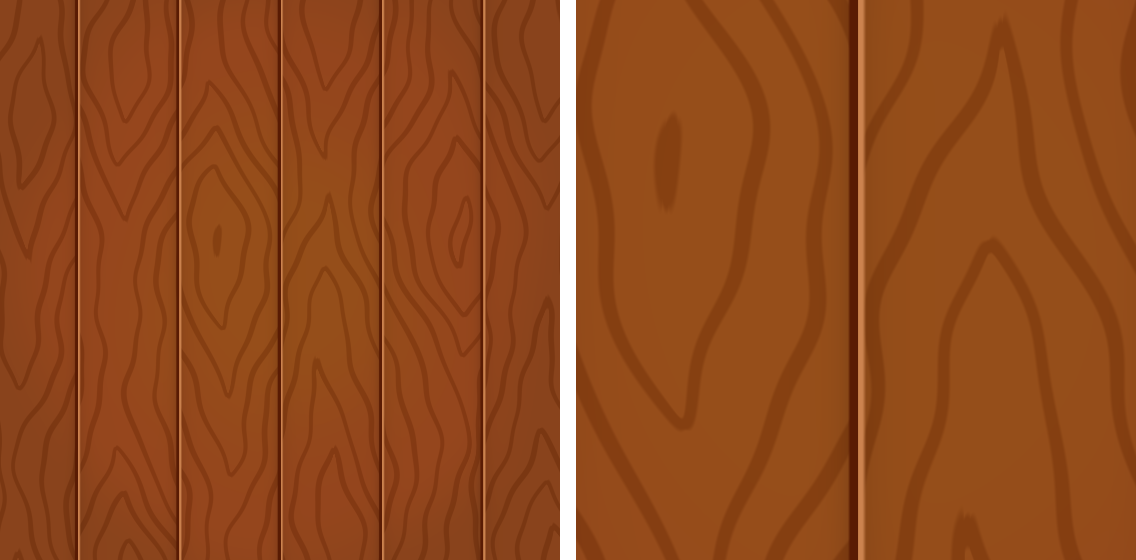
Left: the whole. Right: its middle third, enlarged.
Give the GLSL for this texture, as a Shadertoy shader.

```glsl
const float PITCH = 0.181;          // plank width
const float SEAM_X = 0.5009;        // position of one seam
const float GROOVE_WIDTH = 0.0050;
const float BEVEL_WIDTH = 0.0046;
const float GRAIN_HALF_WIDTH = 0.0043;
const float GRAIN_LINES = 4.3;      // grain lines per plank
const float WOBBLE = 0.055;         // sideways sway, in plank widths

const vec3 WOOD_CENTER = vec3(0.585, 0.305, 0.100);
const vec3 WOOD_RING   = vec3(0.580, 0.272, 0.112);
const vec3 WOOD_CORNER = vec3(0.535, 0.262, 0.108);
const vec3 GRAIN_TINT  = vec3(0.890, 0.820, 0.660);
const vec3 GROOVE      = vec3(0.350, 0.105, 0.010);
const vec3 BEVEL       = vec3(0.800, 0.515, 0.310);

float hash(float n) {
    return fract(sin(n * 12.9898 + 4.137) * 43758.547);
}

// Growth-ring height; its level lines form nested loops and pointed arches.
float ringField(vec2 p, float plank) {
    float seed = hash(plank);
    float phase = 6.2832 * hash(plank + 31.0);
    float u = (p.x - SEAM_X) / PITCH - plank;

    // Sway of the fibres
    u += WOBBLE * (sin(p.y * 13.0 + phase + u * 2.0)
                 + 0.6 * sin(p.y * 29.0 + phase * 2.3 - u * 3.0)
                 + 0.25 * sin(p.y * 61.0 + phase * 3.7 + u * 5.0));

    // Heart of the plank wanders around its own axis
    float heart = mix(0.22, 0.78, seed) + 0.10 * sin(p.y * 4.0 + phase);
    float across = sqrt((u - heart) * (u - heart) + 0.0009);

    // Rise and fall along the plank closes the loops
    float height = mix(1.0, 1.9, hash(plank + 57.0));
    float pace = mix(4.5, 7.5, hash(plank + 83.0));
    float along = height * sin(p.y * pace + phase * 1.7)
                + 0.3 * sin(p.y * 15.0 + phase + u * 3.0);
    return GRAIN_LINES * across + along + seed;
}

// Coverage of grain lines with even width, whatever the field's slope.
float grainMask(vec2 p, float plank, float blur) {
    const float STEP = 0.001;
    float f = ringField(p, plank);
    vec2 slope = vec2(ringField(p + vec2(STEP, 0.0), plank) - f,
                      ringField(p + vec2(0.0, STEP), plank) - f) / STEP;
    float dist = abs(fract(f) - 0.5) / max(length(slope), 9.0);
    float halfWidth = GRAIN_HALF_WIDTH
                    * (1.0 + 0.2 * sin(p.y * 17.0 + f * 2.0 + plank));
    return 1.0 - smoothstep(halfWidth - blur, halfWidth + blur, dist);
}

// Golden middle, redder ring, duller corners
vec3 woodColor(vec2 p, float plank) {
    float r = length((p - 0.5) * vec2(1.1, 0.95));
    r += 0.025 * sin(p.y * 9.0 + plank * 2.1);
    vec3 wood = mix(WOOD_CENTER, WOOD_RING, smoothstep(0.10, 0.40, r));
    wood = mix(wood, WOOD_CORNER, smoothstep(0.40, 0.58, r));
    return wood * (0.985 + 0.03 * hash(plank + 11.0));
}

void mainImage(out vec4 fragColor, in vec2 fragCoord) {
    vec2 p = fragCoord / iResolution.xy;
    float pixel = 1.0 / min(iResolution.x, iResolution.y);
    float cell = (p.x - SEAM_X) / PITCH;
    float plank = floor(cell);
    float fromLeft = fract(cell) * PITCH;
    float toRight = PITCH - fromLeft;

    // Wood and grain
    vec3 color = woodColor(p, plank);
    float grain = grainMask(p, plank, max(0.0012, 0.75 * pixel));
    color *= mix(vec3(1.0), GRAIN_TINT, grain);

    // Soft shade beside the seam
    color *= 1.0 - 0.22 * exp(-toRight / 0.007);
    color *= 1.0 - 0.10 * exp(-fromLeft / 0.010);

    // Dark groove on the right edge, lit bevel on the left edge
    float edge = max(0.0010, 0.75 * pixel);
    float groove = 1.0 - smoothstep(GROOVE_WIDTH - edge, GROOVE_WIDTH + edge, toRight);
    float bevel = 1.0 - smoothstep(BEVEL_WIDTH - 2.0 * edge, BEVEL_WIDTH + edge, fromLeft);
    color = mix(color, GROOVE, groove);
    color = mix(color, BEVEL, bevel * smoothstep(-edge, edge, fromLeft));

    fragColor = vec4(color, 1.0);
}
```
